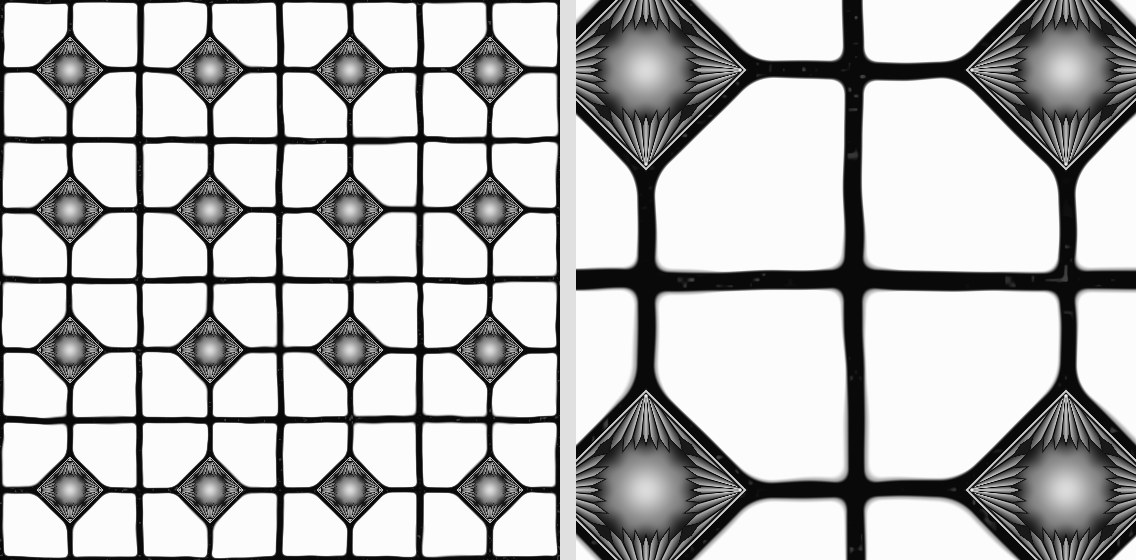
Left: the whole. Right: its middle third, enlarged.
Give the GLSL for this pattern, as a Shadertoy shader.

```glsl
#define REPEATS 4.0
#define MAIN_HALF_WIDTH 0.0215
#define MID_HALF_WIDTH 0.0185
#define CORNER_BLEND 0.035
#define WOBBLE 0.016
#define GEM_RADIUS 0.243
#define FRAME_RADIUS 0.272
#define BLADES 4.5
#define WHITE vec3(0.99)
#define BLACK vec3(0.035)

float hash(vec2 p) {
    vec3 q = fract(p.xyx * vec3(0.1031, 0.1030, 0.0973));
    q += dot(q, q.yzx + 33.33);
    return fract((q.x + q.y) * q.z);
}

// Value noise over cell units, wrapping at the canvas border
float tileNoise(vec2 g, float freq, float seed) {
    vec2 p = g * freq, i = floor(p), f = fract(p);
    float period = REPEATS * freq;
    vec2 a = mod(i, period) + seed, b = mod(i + 1.0, period) + seed;
    f = f * f * (3.0 - 2.0 * f);
    return mix(mix(hash(a), hash(vec2(b.x, a.y)), f.x),
               mix(hash(vec2(a.x, b.y)), hash(b), f.x), f.y);
}

float wobble(vec2 g, float seed) {
    return WOBBLE * (tileNoise(g, 3.0, seed) + 0.5 * tileNoise(g, 9.0, seed + 7.0) - 0.75);
}

float smoothMin(float a, float b, float k) {
    float h = max(k - abs(a - b), 0.0) / k;
    return min(a, b) - h * h * k * 0.25;
}

// Distance to the main joints and the thinner joints halfway between them
float jointDistance(float x) {
    float f = abs(fract(x + 0.5) - 0.5);
    return min(f - MAIN_HALF_WIDTH, 0.5 - f - MID_HALF_WIDTH);
}

// Faceted diamond: four fans of blades around a glowing dome
float gemShade(vec2 p, float px) {
    vec2 q = abs(p);
    float along = max(q.x, q.y), side = min(q.x, q.y);
    float edge = (q.x + q.y - GEM_RADIUS) * 0.7071;
    float r = length(p);

    // Dome with a dark, softly lobed rim
    float lobes = 1.0 + 0.06 * cos(8.0 * atan(p.y, p.x + 1e-5));
    float shade = mix(0.86, 0.50, smoothstep(0.0, 0.095, r));
    shade = mix(shade, 0.10, smoothstep(0.075, 0.135, r * lobes));

    // Blades spread from the nearest corner
    vec2 v = vec2(side, GEM_RADIUS - along + 1e-4);
    float t = atan(v.x, v.y) / 0.785398 * BLADES + 0.5;
    float id = floor(t), f = fract(t);
    float tip = mix(0.135, 0.185, id / 4.0) * (1.0 - 0.24 * abs(2.0 * f - 1.0));
    float reach = length(v);
    float blade = id < 0.5 ? mix(0.85, 0.30, abs(2.0 * f - 1.0)) : mix(0.92, 0.16, f);
    blade *= smoothstep(0.0, 0.16, min(f, 1.0 - f));
    blade *= mix(1.05, 0.75, smoothstep(0.03, 0.16, reach));
    shade = mix(shade, 0.06, 1.0 - smoothstep(0.0, 0.008 + px, reach - tip));
    shade = mix(shade, blade, 1.0 - smoothstep(-px, px, reach - tip + 0.003));

    // Dark inset, bright rim and corner studs
    shade = mix(shade, 0.04, smoothstep(-px, px, edge + 0.0125) * 0.9);
    float rim = abs(edge + 0.005) - 0.0022;
    shade = mix(shade, 0.80, 1.0 - smoothstep(-px * 0.6, px * 0.6, rim));
    float stud = length(vec2(side, along - GEM_RADIUS + 0.019)) - 0.004;
    return mix(shade, 0.92, 1.0 - smoothstep(-px, px, stud));
}

void mainImage(out vec4 fragColor, in vec2 fragCoord) {
    vec2 g = fragCoord / iResolution.xy * REPEATS;
    float px = 0.7 * REPEATS / iResolution.y;
    vec2 p = fract(g) - 0.5;

    // Hand-drawn joints with rounded junctions
    vec2 w = g + vec2(wobble(g, 11.0), wobble(g, 47.0));
    float joints = smoothMin(jointDistance(w.x), jointDistance(w.y), CORNER_BLEND);
    float frame = (abs(p.x) + abs(p.y) - FRAME_RADIUS) * 0.7071;
    frame += 0.3 * wobble(g, 83.0);
    float ink = smoothMin(joints, frame, CORNER_BLEND);
    ink += 0.3 * wobble(g, 131.0);

    // Uneven grey bleed beside the ink
    float bleed = 0.004 + 0.012 * smoothstep(0.4, 0.9, tileNoise(g, 5.0, 29.0));
    vec3 color = WHITE * mix(0.62, 1.0, smoothstep(0.0, bleed, ink));

    // Ink with faint worn specks
    float speck = smoothstep(0.72, 0.95, tileNoise(g, 64.0, 5.0));
    speck *= smoothstep(0.35, 0.75, tileNoise(g, 6.0, 61.0));
    vec3 inkColor = BLACK + 0.22 * speck * smoothstep(0.003, 0.012, -ink);
    color = mix(inkColor, color, smoothstep(-px - 0.002, px + 0.002, ink));

    // Gem set inside the frame
    float gem = (abs(p.x) + abs(p.y) - GEM_RADIUS) * 0.7071;
    color = mix(color, vec3(gemShade(p, px)), 1.0 - smoothstep(-px, px, gem));
    fragColor = vec4(color, 1.0);
}
```
